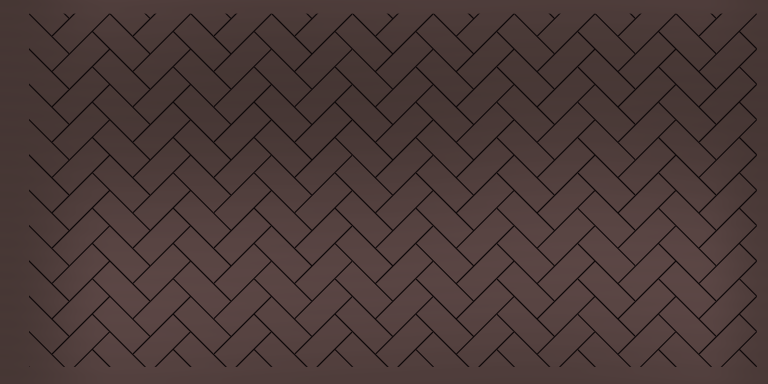
This pattern is drawn by a WebGL 1 fragment shader. Its source:

```glsl
precision highp float;
// Dark brown herringbone paving: 9 zigzags across, 10 courses down, inside a
// plain margin. Thin joints are the outlines of 45 degree boxes on a lattice;
// soft wear over the whole slab comes from layered sines and faded sides.

uniform vec2 u_resolution;

const float TAU = 6.2831853;
const float DIAGONAL = 0.70710678;
const vec2 REPEATS = vec2(9.0, 10.0);
const vec2 FIELD_MIN = vec2(0.0755, 0.0445);
const vec2 FIELD_MAX = vec2(1.9710, 0.9645);
const float JOINT_WIDTH = 0.0031;

const vec3 DARK_BROWN = vec3(0.272, 0.212, 0.202);
const vec3 ROSE_BROWN = vec3(0.358, 0.276, 0.270);
const vec3 JOINT_COLOR = vec3(0.055, 0.030, 0.035);

// Signed distance to a box of the given half size
float boxDistance(vec2 p, vec2 halfSize) {
  vec2 d = abs(p) - halfSize;
  return length(max(d, 0.0)) + min(max(d.x, d.y), 0.0);
}

// Turns the plane by 45 degrees: x falls to the right, y rises to the right
vec2 toDiagonal(vec2 p) {
  return vec2(p.x + p.y, p.x - p.y) * DIAGONAL;
}

// Distance to the nearest joint; p is measured down from a zigzag peak
float herringboneJoint(vec2 p, vec2 period) {
  vec2 cell = mod(p, period);
  float h = 0.5 * period.x;
  float w = 0.5 * period.y;
  vec2 fallingCenter = 0.5 * vec2(h - w, h + w);
  vec2 risingCenter = 0.5 * vec2(3.0 * h - w, h + 3.0 * w);
  vec2 halfBrick = vec2(h, w) * DIAGONAL;
  float nearest = 1.0;
  for (int i = -1; i <= 1; i++) {
    for (int j = -2; j <= 1; j++) {
      vec2 q = cell - vec2(float(i), float(j)) * period;
      float falling = boxDistance(toDiagonal(q - fallingCenter), halfBrick);
      float rising = boxDistance(toDiagonal(q - risingCenter), halfBrick.yx);
      nearest = min(nearest, min(abs(falling), abs(rising)));
    }
  }
  return nearest;
}

// Broad light and dark bands, slightly wavy, with very faint streaks
float wear(vec2 p, float aspect) {
  float bend = 0.025 * sin(3.1 * p.x + 0.6) + 0.012 * sin(7.3 * p.x);
  float bands = 0.5 + 0.43 * cos(TAU * (p.y - 0.27 + bend));
  bands += 0.05 * sin(4.2 * p.x + 2.0 * p.y);
  float streaks = 0.018 * sin(150.0 * p.y + 2.0 * sin(3.0 * p.x));
  float leftFade = smoothstep(0.02, 0.30, p.x);
  float rightFade = smoothstep(0.0, 0.18, aspect - p.x);
  float sides = mix(0.1, 1.0, leftFade) * mix(0.35, 1.0, rightFade);
  return clamp(bands * sides + streaks, 0.0, 1.0);
}

void main() {
  vec2 p = gl_FragCoord.xy / u_resolution.y;
  float pixel = 1.0 / u_resolution.y;
  float aspect = u_resolution.x / u_resolution.y;

  // Joints, cut off at the edge of the paved field
  vec2 fieldSize = FIELD_MAX - FIELD_MIN;
  vec2 fromPeak = vec2(p.x - FIELD_MIN.x, FIELD_MAX.y - p.y);
  float jointDistance = herringboneJoint(fromPeak, fieldSize / REPEATS);
  float joint = clamp((0.5 * JOINT_WIDTH - jointDistance) / pixel + 0.5, 0.0, 1.0);
  float edge = boxDistance(p - 0.5 * (FIELD_MIN + FIELD_MAX), 0.5 * fieldSize);
  joint *= clamp(0.5 - edge / pixel, 0.0, 1.0);

  // Worn slab with joints on top
  vec3 slab = mix(DARK_BROWN, ROSE_BROWN, wear(p, aspect));
  gl_FragColor = vec4(mix(slab, JOINT_COLOR, joint), 1.0);
}
```
